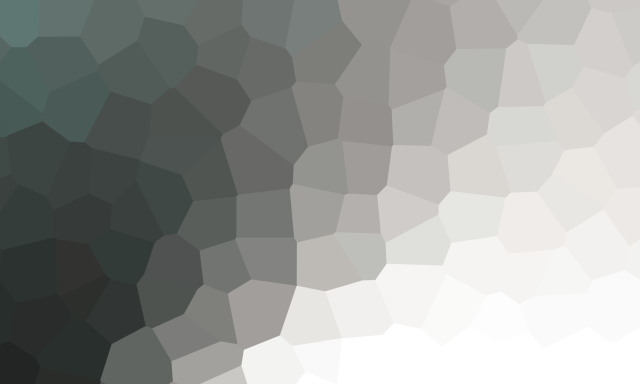
This background is drawn by a WebGL 2 fragment shader. Its source:

```glsl
#version 300 es
precision highp float;

uniform vec2 u_resolution;
out vec4 fragColor;

const float CELLS_PER_HEIGHT = 7.8;
const float JITTER = 0.86;          // 0 = square grid, 1 = fully scattered
const float TONE_VARIATION = 0.022;
const float HUE_VARIATION = 0.022;
const float EDGE_PIXELS = 0.7;      // half width of the smoothed cell border

const vec3 SLATE_TINT = vec3(-0.012, 0.006, -0.004);
const vec3 WARM_TINT = vec3(0.010, 0.002, -0.012);
const vec3 TEAL_GLOW = vec3(-0.020, 0.050, 0.042);
const vec3 ROSE_SHIFT = vec3(0.6, -0.5, -0.3);

vec3 hash3(vec2 cell) {
    vec3 h = fract(cell.xyx * vec3(0.1031, 0.1030, 0.0973));
    h += dot(h, h.yxz + 33.33);
    return fract((h.xxy + h.yzz) * h.zyx);
}

// Diagonal ramp: dark at lower left, white at lower right, greys above.
vec3 ramp(vec2 uv) {
    float x = uv.x;
    float y = clamp(uv.y, 0.0, 1.0);
    float dark = 0.15 + 0.10 * y + 0.16 * y * y;
    float light = min(1.03 - 0.25 * y, 1.0);
    float rampStart = 0.06 + 0.20 * y;
    float rampEnd = 0.48 + 0.95 * y - 0.43 * y * y;
    float t = smoothstep(rampStart, rampEnd, x);
    float tone = mix(dark, light, t);

    vec3 tint = mix(SLATE_TINT, WARM_TINT, smoothstep(0.1, 0.6, t));
    float teal = smoothstep(0.3, 1.0, y) * (1.0 - smoothstep(0.0, 0.36, x));
    float whiteFade = 1.0 - smoothstep(0.90, 0.99, tone);
    return vec3(tone) + tint * whiteFade + TEAL_GLOW * teal;
}

vec2 siteOf(vec2 cell) {
    return cell + 0.5 + JITTER * (hash3(cell).xy - 0.5);
}

// One flat colour per cell, with a little tone and hue variation.
vec3 cellColor(vec2 cell, float aspect) {
    vec2 uv = siteOf(cell) / (CELLS_PER_HEIGHT * vec2(aspect, 1.0));
    vec3 base = ramp(uv);
    vec3 h = hash3(cell + 57.0) - 0.5;
    float fade = 1.0 - smoothstep(0.90, 0.99, base.g);
    vec3 variation = TONE_VARIATION * h.x + HUE_VARIATION * h.y * ROSE_SHIFT;
    return clamp(base + variation * fade, 0.0, 1.0);
}

void main() {
    float aspect = u_resolution.x / u_resolution.y;
    vec2 p = gl_FragCoord.xy / u_resolution.y * CELLS_PER_HEIGHT;
    vec2 home = floor(p);

    // Find the two nearest cell sites.
    vec2 nearest = home;
    vec2 second = home;
    float d1 = 1e3;
    float d2 = 1e3;
    for (int j = -2; j <= 2; j++) {
        for (int i = -2; i <= 2; i++) {
            vec2 cell = home + vec2(i, j);
            vec2 offset = siteOf(cell) - p;
            float d = dot(offset, offset);
            if (d < d1) {
                d2 = d1;
                second = nearest;
                d1 = d;
                nearest = cell;
            } else if (d < d2) {
                d2 = d;
                second = cell;
            }
        }
    }

    // Blend across the bisector between them.
    float gap = max(distance(siteOf(nearest), siteOf(second)), 1e-4);
    float border = (d2 - d1) / (2.0 * gap);
    float width = EDGE_PIXELS * CELLS_PER_HEIGHT / u_resolution.y;
    float own = smoothstep(-width, width, border);
    vec3 color = mix(cellColor(second, aspect), cellColor(nearest, aspect), own);

    fragColor = vec4(color, 1.0);
}
```
